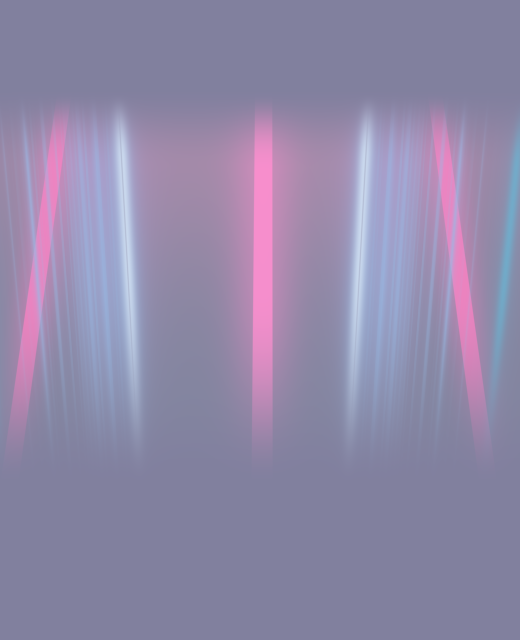
This background is drawn by a WebGL 2 fragment shader. Its source:

```glsl
#version 300 es
precision highp float;

uniform vec2 u_resolution;
out vec4 fragColor;

const vec3 SLATE = vec3(0.505, 0.500, 0.620);
const vec3 MAUVE = vec3(0.700, 0.555, 0.680);
const vec3 VIOLET = vec3(0.720, 0.620, 0.850);
const vec3 PINK = vec3(1.000, 0.560, 0.815);
const vec3 ROSE = vec3(0.960, 0.510, 0.760);
const vec3 SKY = vec3(0.580, 0.740, 0.900);
const vec3 TEAL = vec3(0.420, 0.700, 0.820);
const vec3 ICE = vec3(0.820, 0.880, 0.950);

float glow(float d, float width) {
    float q = d / width;
    return exp(-q * q);
}

float bar(float d, float halfWidth, float soft) {
    return 1.0 - smoothstep(halfWidth - soft, halfWidth + soft, abs(d));
}

// Fades in below the top of the stage and out towards its foot
float envelope(float t, float rise, float fallStart) {
    return smoothstep(-0.02, rise, t) * (1.0 - smoothstep(fallStart, 1.02, t));
}

// Layered sines give uneven fine rays
float rays(float x) {
    float s = 0.5 * sin(x * 310.0) + 0.3 * sin(x * 547.0 + 1.3) + 0.2 * sin(x * 983.0 + 4.0);
    return smoothstep(-0.2, 0.9, s);
}

vec3 pinkBeam(vec3 color, float x, float t, vec2 ends, float halfWidth, float halo, vec3 tint) {
    float d = x - mix(ends.x, ends.y, t);
    float fade = envelope(t, 0.19, 0.50);
    color = mix(color, tint, 0.42 * glow(d, halo) * fade);
    float core = bar(d, halfWidth * (0.9 + 0.2 * t), 0.0015);
    return mix(color, tint, 0.85 * core * fade);
}

vec3 streak(vec3 color, float d, float width, float strength, vec3 tint) {
    float shape = 0.75 * glow(d, width) + 0.25 * glow(d, width * 3.0);
    return mix(color, tint, strength * shape);
}

void main() {
    vec2 uv = gl_FragCoord.xy / u_resolution;
    float t = (0.844 - uv.y) / 0.593;
    float fade = envelope(t, 0.18, 0.45);

    // Mirrored fan: each value of fan follows one converging ray
    float side = abs(uv.x - 0.4685);
    float fan = (side + 0.0112 * t) / (1.0 - 0.12 * t);

    // Haze: warm near the top, cool lower down
    vec3 color = SLATE;
    float warm = smoothstep(-0.04, 0.18, t) * (1.0 - smoothstep(0.15, 0.85, t));
    color = mix(color, MAUVE, 0.75 * warm * (1.0 - smoothstep(0.30, 0.62, side) * 0.5));
    color = mix(color, vec3(0.52, 0.54, 0.63), 0.5 * envelope(t, 0.7, 0.75));
    color = mix(color, VIOLET, 0.50 * glow(fan - 0.29, 0.085) * envelope(t, 0.2, 0.2));
    color = mix(color, SKY, 0.30 * glow(fan - 0.29, 0.065) * envelope(t, 0.5, 0.5));

    // Pink beams
    color = pinkBeam(color, uv.x, t, vec2(0.507, 0.504), 0.0185, 0.062, PINK);
    color = pinkBeam(color, uv.x, t, vec2(0.122, 0.019), 0.0155, 0.040, ROSE);
    color = pinkBeam(color, uv.x, t, vec2(0.838, 0.938), 0.0155, 0.040, ROSE);

    // Fine rays inside the fan
    float spread = smoothstep(0.25, 0.28, fan) * (1.0 - smoothstep(0.33, 0.52, fan));
    color = mix(color, SKY, 0.30 * rays(fan) * spread * fade);

    // Blue streaks: position, width, strength
    vec3 streaks[6] = vec3[6](
        vec3(0.291, 0.0065, 0.50), vec3(0.321, 0.0050, 0.55), vec3(0.340, 0.0030, 0.30),
        vec3(0.390, 0.0035, 0.35), vec3(0.426, 0.0045, 0.65), vec3(0.470, 0.0020, 0.20));
    for (int i = 0; i < 6; i++) {
        vec3 s = streaks[i];
        color = streak(color, fan - s.x, s.y, s.z * fade, mix(SKY, VIOLET, 0.25 * (1.0 - t)));
    }
    color = streak(color, fan - 0.538, 0.0105, 0.80 * fade, TEAL);

    // Bright inner pair with a thin dark seam
    float beam = fan - 0.240;
    float brightFade = envelope(t, 0.16, 0.42);
    color = mix(color, SKY, 0.50 * glow(beam - 0.003, 0.027) * brightFade);
    color = mix(color, ICE, 0.88 * glow(beam, 0.0125) * brightFade);
    color = mix(color, SLATE, 0.28 * glow(beam - 0.001, 0.0016) * brightFade);

    fragColor = vec4(color, 1.0);
}
```
